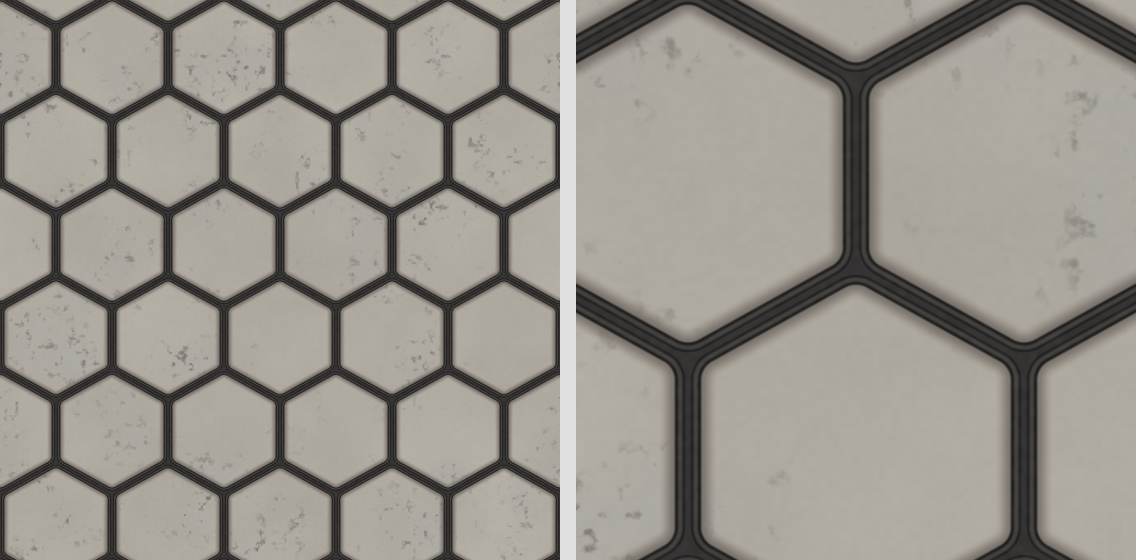
Left: the whole. Right: its middle third, enlarged.
A WebGL 2 fragment shader for this pattern:

```glsl
#version 300 es
precision highp float;
// Pale stone hexagon tiles, five across and six rows, set in dark ribbed grout.
// A rounded hexagon distance, taken to the nearest of two interleaved lattices,
// drives the grout profile and edge shading; wrapping noise adds the wear.

uniform vec2 u_resolution;
out vec4 outColor;

const vec2 REPEATS = vec2(5.0, 6.0);

float hash(vec2 p) {
  vec3 q = fract(p.xyx * vec3(0.1031, 0.1030, 0.0973));
  q += dot(q, q.yzx + 33.33);
  return fract((q.x + q.y) * q.z);
}

// Value noise that wraps after a whole number of cells
float wrapNoise(vec2 uv, float period, float seed) {
  vec2 p = uv * period;
  vec2 i = floor(p), f = fract(p);
  f = f * f * (3.0 - 2.0 * f);
  vec2 a = mod(i, period) + seed, b = mod(i + 1.0, period) + seed;
  return mix(mix(hash(a), hash(vec2(b.x, a.y)), f.x),
             mix(hash(vec2(a.x, b.y)), hash(b), f.x), f.y);
}

float wrapFbm(vec2 uv, float period, float seed) {
  float sum = 0.0, weight = 0.5;
  for (int k = 0; k < 5; k++) {
    sum += weight * wrapNoise(uv, period, seed);
    period *= 2.0;
    weight *= 0.5;
    seed += 17.0;
  }
  return sum / 0.96875;
}

// Pointy-top hexagon; zero on the line midway between neighbours
float roundedHexagon(vec2 p, float apothem, float radius) {
  const vec2 n = vec2(0.5, -0.8660254);
  float inner = apothem - radius;
  p = abs(p);
  p -= 2.0 * min(dot(n, p), 0.0) * n * vec2(0.0);
  vec2 slant = vec2(0.5, 0.8660254);
  // Fold the slanted side onto the upright one
  if (dot(p, slant) > p.x) p = vec2(dot(p, slant), dot(p, vec2(-0.8660254, 0.5)));
  p -= vec2(inner, clamp(p.y, -0.57735 * inner, 0.57735 * inner));
  return length(p) * sign(p.x) - radius;
}

float band(float x, float center, float halfWidth) {
  return 1.0 - smoothstep(0.0, halfWidth, abs(x - center));
}

void main() {
  vec2 uv = gl_FragCoord.xy / u_resolution;
  float pixel = REPEATS.x / u_resolution.x;

  // Nearest tile among the even and odd rows
  vec2 grid = uv * REPEATS - vec2(0.0, 0.38);
  vec2 evenTile = vec2(floor(grid.x) + 0.5, 2.0 * floor(grid.y * 0.5 + 0.5));
  vec2 oddTile = vec2(floor(grid.x + 0.5), 2.0 * floor(grid.y * 0.5) + 1.0);
  vec2 rowScale = vec2(1.0, 0.8660254);
  float evenDist = roundedHexagon((grid - evenTile) * rowScale, 0.5, 0.105);
  float oddDist = roundedHexagon((grid - oddTile) * rowScale, 0.5, 0.105);
  vec2 tileId = mod(evenDist < oddDist ? evenTile : oddTile, REPEATS);
  float depth = -min(evenDist, oddDist);

  // Stone face: soft clouds, slight tone per tile, patches of fine specks
  float clouds = wrapFbm(uv, 10.0, 3.0);
  float patches = wrapFbm(uv, 14.0, 71.0);
  float grain = wrapNoise(uv, 256.0, 9.0);
  float specks = smoothstep(0.58, 0.85, wrapFbm(uv, 100.0, 40.0))
               * smoothstep(0.46, 0.68, patches);
  vec3 stone = vec3(0.69, 0.67, 0.63);
  stone += 0.05 * (clouds - 0.5) + 0.014 * (hash(tileId + 5.3) - 0.5);
  stone = mix(stone, vec3(0.66, 0.66, 0.65), 0.4 * smoothstep(0.5, 0.75, patches));
  stone -= specks * (0.10 + 0.12 * hash(tileId + 21.7));
  stone += 0.012 * (grain - 0.5);

  // Soft warm shade toward the tile rim
  float rim = 1.0 - smoothstep(0.034, 0.088, depth + 0.006 * (clouds - 0.5));
  stone = mix(stone, vec3(0.47, 0.44, 0.415), rim);

  // Grout: middle rib, dark groove, lighter bead, dark outline
  vec3 grout = vec3(0.21, 0.20, 0.20);
  vec3 groove = vec3(0.13, 0.125, 0.12);
  grout = mix(grout, vec3(0.26, 0.26, 0.25), band(depth, 0.023, 0.010));
  grout = mix(grout, groove, 0.85 * band(depth, 0.012, 0.006 + 0.3 * pixel));
  grout = mix(grout, groove, smoothstep(0.027, 0.034, depth));
  grout += 0.025 * (grain - 0.5);

  float face = smoothstep(-0.003 - 0.5 * pixel, 0.003 + 0.5 * pixel, depth - 0.039);
  outColor = vec4(mix(grout, stone, face), 1.0);
}
```
